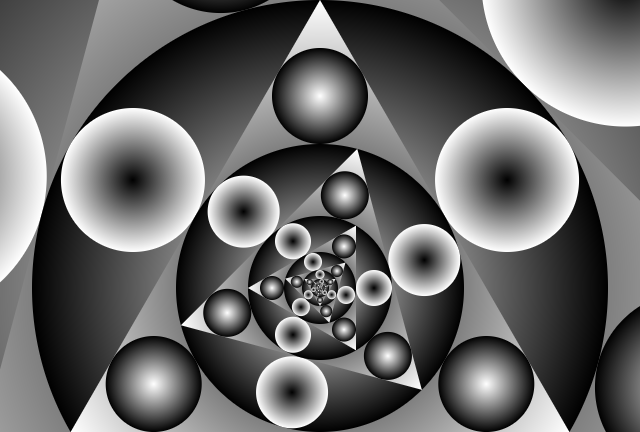
Give the GLSL for this background, as a WebGL 1 fragment shader.

```glsl
precision highp float;
// Draws nested, turning discs and triangles with shaded balls in their gaps, shrinking to a point.

uniform vec2 u_resolution;

const float PI = 3.14159265;

// Coverage of a shape from its signed distance, softened over one pixel.
float cover(float dist, float pixel) {
  return clamp(0.5 - dist / pixel, 0.0, 1.0);
}

// One level in a disc of radius 1, painted over the shade below it.
float paintLevel(float below, float radius, float angle, float pixel) {
  // Fold the plane into a 60 degree wedge with a triangle corner on the x axis.
  float wedge = abs(mod(angle + PI / 3.0, 2.0 * PI / 3.0) - PI / 3.0);
  vec2 q = radius * vec2(cos(wedge), sin(wedge));
  vec2 edgeNormal = vec2(0.5, sqrt(0.75));
  float rise = min(radius, 1.0);

  // Disc fading to black at its rim, then a triangle brightening to its corners.
  float disc = cover(radius - 1.0, pixel);
  float shade = mix(below, 1.0 - rise, disc);
  float triangle = cover(dot(q, edgeNormal) - 0.5, pixel);
  shade = mix(shade, rise, triangle * disc);

  // Pale-rimmed ball between triangle edge and disc rim.
  float gapBall = length(q - 0.75 * edgeNormal) * 4.0;
  shade = mix(shade, min(gapBall, 1.0), cover(gapBall - 1.0, pixel * 4.0));

  // Dark-rimmed ball in the triangle corner.
  float cornerBall = length(q - vec2(2.0 / 3.0, 0.0)) * 6.0;
  return mix(shade, 1.0 - min(cornerBall, 1.0), cover(cornerBall - 1.0, pixel * 6.0));
}

void main() {
  vec2 p = (gl_FragCoord.xy - u_resolution * vec2(0.5, 1.0 / 3.0)) / u_resolution.y;
  float radius = length(p);
  float angle = atan(p.y, p.x);
  float shade = 0.0;

  // Each level is half the size of the last and turned 15 degrees clockwise.
  float size = 8.0 / 3.0;
  float turn = 2.0 * PI / 3.0;
  for (int level = 0; level < 12; level++) {
    shade = paintLevel(shade, radius / size, angle - turn, 1.0 / (u_resolution.y * size));
    size *= 0.5;
    turn -= PI / 12.0;
  }
  gl_FragColor = vec4(vec3(shade), 1.0);
}
```
